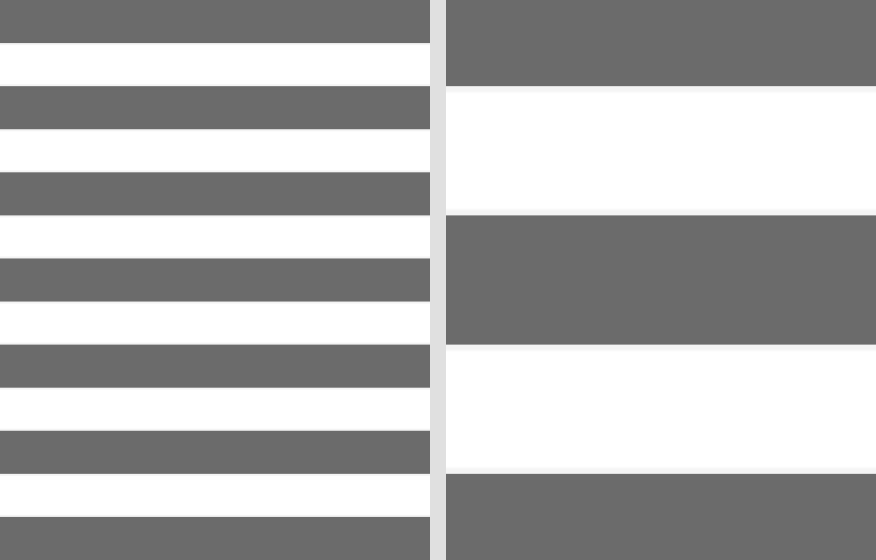
Left: the whole. Right: its middle third, enlarged.
Write a Shadertoy shader that draws this pattern.

```glsl
const float BAND_COUNT = 13.0;
const vec3 GREY = vec3(0.42);
const vec3 WHITE = vec3(1.0);

// Signed distance to the nearest stripe edge in band heights, negative in grey
float stripeDistance(float y) {
    return abs(mod(y + 0.5, 2.0) - 1.0) - 0.5;
}

// Faint shade that fades out into the white band
float edgeShade(float dist, float strength, float reach) {
    return strength * (1.0 - smoothstep(0.4 * reach, reach, dist));
}

// Share of a pixel lying outside the grey stripe
float outsideCoverage(float dist, float pixelSize) {
    return clamp(dist / pixelSize + 0.5, 0.0, 1.0);
}

void mainImage(out vec4 fragColor, in vec2 fragCoord) {
    // Seven grey bands alternate with six white ones, all equally high
    float y = BAND_COUNT * fragCoord.y / iResolution.y;
    float pixelSize = BAND_COUNT / iResolution.y;
    float dist = stripeDistance(y);

    // Soft rim on the white side, then the smoothed stripe edge
    vec3 paper = WHITE - edgeShade(dist, 0.045, 0.065);
    vec3 color = mix(GREY, paper, outsideCoverage(dist, pixelSize));
    fragColor = vec4(color, 1.0);
}
```
